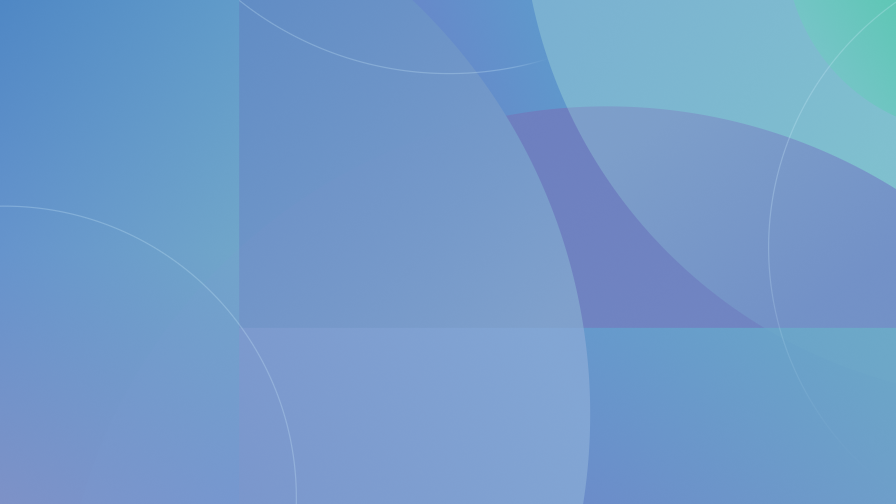
A WebGL 2 fragment shader for this background:

```glsl
#version 300 es
precision highp float;

uniform vec2 u_resolution;
out vec4 fragColor;

const float COLUMN_X = 0.4745;
const float ROW_Y = 0.3495;
const vec3 LILAC = vec3(0.49, 0.57, 0.79);
const vec3 PALE = vec3(0.80, 0.92, 0.98);

float hash(vec2 p) {
    return fract(sin(dot(p, vec2(12.9898, 78.233))) * 43758.5453);
}

// Antialiased step: 1 where d is negative
float inside(float d, float pixel) {
    return clamp(0.5 - d / pixel, 0.0, 1.0);
}

float disc(vec2 p, vec2 center, float radius, float pixel) {
    return inside(length(p - center) - radius, pixel);
}

float ring(vec2 p, vec2 center, float radius, float pixel) {
    float halfWidth = 0.0012;
    float coverage = min(1.0, 2.0 * halfWidth / pixel);
    float d = abs(length(p - center) - radius) - max(halfWidth, 0.5 * pixel);
    return inside(d, pixel) * coverage;
}

// Linear gradient running between two points
vec3 ramp(vec2 p, vec2 start, vec2 end, vec3 a, vec3 b) {
    vec2 axis = end - start;
    return mix(a, b, clamp(dot(p - start, axis) / dot(axis, axis), 0.0, 1.0));
}

// Four-corner gradient over a rectangle
vec3 corners(vec2 p, vec2 low, vec2 high, vec3 bl, vec3 br, vec3 tl, vec3 tr) {
    vec2 t = clamp((p - low) / (high - low), 0.0, 1.0);
    return mix(mix(bl, br, t.x), mix(tl, tr, t.x), t.y);
}

vec3 leftPanel(vec2 p, float dome) {
    vec3 upper = corners(p, vec2(0.0, 0.5), vec2(COLUMN_X, 1.0),
        vec3(0.40, 0.58, 0.80), vec3(0.44, 0.65, 0.79),
        vec3(0.31, 0.53, 0.77), vec3(0.38, 0.61, 0.79));
    vec3 lower = corners(p, vec2(0.0), vec2(COLUMN_X, 0.5),
        vec3(0.49, 0.57, 0.78), vec3(0.46, 0.59, 0.81),
        vec3(0.40, 0.58, 0.80), vec3(0.44, 0.65, 0.79));
    vec3 color = mix(lower, upper, step(0.5, p.y));
    return mix(color, vec3(0.48, 0.61, 0.82), 0.15 * dome);
}

vec3 lowerPanel(vec2 p, float canopy) {
    vec3 color = corners(p, vec2(1.16, 0.0), vec2(1.778, ROW_Y),
        vec3(0.42, 0.55, 0.79), vec3(0.43, 0.62, 0.79),
        vec3(0.40, 0.60, 0.80), vec3(0.42, 0.66, 0.78));
    return mix(color, vec3(0.45, 0.68, 0.79), 0.2 * canopy);
}

vec3 upperPanel(vec2 p, float canopy, float dome, float corner) {
    vec3 gap = ramp(p, vec2(0.86, 0.92), vec2(1.08, 1.0),
        vec3(0.40, 0.54, 0.79), vec3(0.37, 0.60, 0.80));
    vec3 sky = ramp(p, vec2(1.06, 1.0), vec2(1.76, 0.75),
        vec3(0.48, 0.69, 0.82), vec3(0.50, 0.75, 0.81));
    vec3 mint = ramp(p, vec2(1.62, 0.9), vec2(1.778, 1.0),
        vec3(0.46, 0.77, 0.78), vec3(0.37, 0.78, 0.71));
    vec3 shade = ramp(p, vec2(1.05, 0.75), vec2(1.4, 0.36),
        vec3(0.43, 0.50, 0.75), vec3(0.44, 0.52, 0.76));
    vec3 overlap = ramp(p, vec2(1.3, 0.75), vec2(1.55, 0.35),
        vec3(0.49, 0.62, 0.79), vec3(0.45, 0.57, 0.78));
    vec3 open = mix(mix(gap, sky, canopy), mint, corner);
    return mix(open, mix(shade, overlap, canopy), dome);
}

vec3 largeDisc(vec2 p, float dome, float above) {
    vec3 upper = ramp(p, vec2(0.47, 1.0), vec2(1.13, 0.4),
        vec3(0.38, 0.55, 0.77), vec3(0.50, 0.63, 0.80));
    upper = mix(upper, LILAC, 0.16 * dome * (1.0 - smoothstep(0.5, 1.1, p.x)));
    vec3 lower = ramp(p, vec2(0.47, 0.0), vec2(1.1, 0.3),
        vec3(0.48, 0.59, 0.80), vec3(0.51, 0.65, 0.83));
    return mix(lower, upper, above);
}

void main() {
    vec2 p = gl_FragCoord.xy / u_resolution.y;
    float pixel = 1.0 / u_resolution.y;

    // Shape masks
    float canopy = disc(p, vec2(2.027, 1.200), 0.992, pixel);
    float dome = disc(p, vec2(1.204, -0.296), 1.085, pixel);
    float corner = disc(p, vec2(1.933, 1.110), 0.375, pixel);
    float large = disc(p, vec2(0.037, 0.178), 1.134, pixel);
    float above = inside(ROW_Y - p.y, pixel);
    float right = inside(COLUMN_X - p.x, pixel);

    // Overlapping panels
    vec3 color = mix(lowerPanel(p, canopy), upperPanel(p, canopy, dome, corner), above);
    color = mix(color, largeDisc(p, dome, above), large);
    color = mix(leftPanel(p, dome), color, right);

    // Hairline rings
    float lines = ring(p, vec2(0.009, 0.012), 0.579, pixel);
    lines += right * ring(p, vec2(0.891, 1.523), 0.669, pixel) * (1.0 - smoothstep(1.0, 1.1, p.x));
    lines += ring(p, vec2(2.120, 0.509), 0.595, pixel) * smoothstep(0.0, 0.6, p.y);
    color = mix(color, PALE, 0.28 * min(lines, 1.0));

    // Fine grain against banding
    color += (hash(p) - 0.5) * 0.004;
    fragColor = vec4(color, 1.0);
}
```
